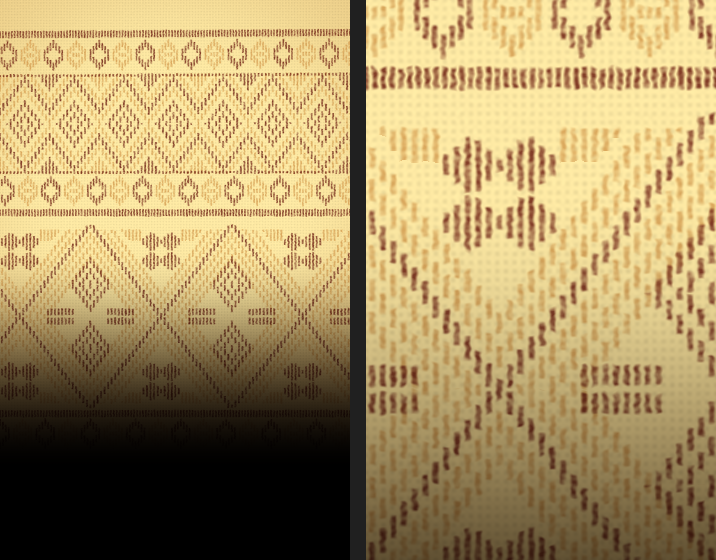
Left: the whole. Right: its middle third, enlarged.
Reproduce this pattern procedurally as a Shadertoy shader.

```glsl
const vec3 CREAM = vec3(1.0, 0.92, 0.645);
const vec3 STRAW = vec3(0.88, 0.74, 0.47);
const vec3 MAROON = vec3(0.47, 0.18, 0.11);
const vec3 OCHRE = vec3(0.82, 0.59, 0.29);
const float THREADS_HIGH = 192.0;
const float SLOPE = 1.3;

vec2 gradientAt(vec2 cell) {
    vec2 h = vec2(dot(cell, vec2(127.1, 311.7)), dot(cell, vec2(269.5, 183.3)));
    return fract(sin(h) * 43758.5) * 2.0 - 1.0;
}

float gradientNoise(vec2 p) {
    vec2 i = floor(p), f = fract(p);
    vec2 u = f * f * (3.0 - 2.0 * f);
    vec2 e = vec2(1.0, 0.0);
    float low = mix(dot(gradientAt(i), f), dot(gradientAt(i + e), f - e), u.x);
    float high = mix(dot(gradientAt(i + e.yx), f - e.yx), dot(gradientAt(i + e.xx), f - e.xx), u.x);
    return mix(low, high, u.y);
}

float band(float d, float halfWidth, float blur) {
    return 1.0 - smoothstep(-0.5 * blur, 0.5 * blur, abs(d) - halfWidth);
}

float nearest(float x, float pitch) {
    return round(x / pitch) * pitch;
}

float tickRow(vec2 p, float rowY, float blur) {
    return band(p.x - nearest(p.x, 1.0), 0.29, blur) * band(p.y - rowY, 1.2, blur);
}

// Ink is returned as (dark, pale) coverage.
vec2 smallDiamonds(vec2 p, vec2 start, float spacing, float blur) {
    float index = round((p.x - start.x) / spacing);
    float x = p.x - start.x - index * spacing;
    float column = nearest(x, 1.0);
    float c = abs(column), y = abs(p.y - start.y);
    float isPale = mod(index, 2.0);
    float ring = band(y - 3.9 + 1.05 * c, 1.3, blur);
    float core = band(y, 0.7, blur) * step(c, 1.2) * isPale;
    float ink = max(ring, core) * step(c, 3.2) * band(x - column, 0.29, blur);
    return ink * vec2(1.0 - isPale, isPale);
}

vec2 zigzagBand(vec2 p, vec2 center, float period, float blur) {
    float x = p.x - center.x - period * round((p.x - center.x) / period);
    float column = nearest(x, period / 14.0);
    float c = abs(column), y = abs(p.y - center.y);
    float s = y + SLOPE * c;
    float dark = max(band(s - 15.5, 1.3, blur), band(s - 7.0, 1.2, blur));
    dark = max(dark, band(s - 3.0, 1.1, blur));
    dark = max(dark, band(y - 16.7, 0.45, blur));
    float pale = max(band(s - 19.0, 1.2, blur), band(s - 11.8, 1.1, blur));
    // Filled triangles alternate in colour along the hem.
    float triangle = smoothstep(-0.5 * blur, 0.5 * blur, s - 22.3);
    float isDark = mod(floor((p.x - center.x) / period), 2.0);
    vec2 ink = max(vec2(dark, pale), triangle * vec2(isDark, 1.0 - isDark));
    return ink * band(x - column, 0.3, blur) * band(y, 17.2, blur);
}

// Two waisted lobes joined at their shoulders
float butterfly(float x, float y, float blur) {
    float lobe = min(0.8 * (7.5 - x), 0.75 + 0.85 * x);
    return band(abs(y) - 3.3, min(lobe, 3.3), blur) * step(x, 7.0);
}

vec2 diamondLattice(vec2 p, vec2 center, float period, float blur) {
    float x = p.x - center.x - period * round((p.x - center.x) / period);
    float column = nearest(x, period / 40.0);
    float c = abs(column), y = abs(p.y - center.y);
    float s = y + SLOPE * (c - 0.5 * period);
    float edge = 0.5 * period - c;
    float inner = abs(y - 11.0) + SLOPE * c;
    float dark = max(band(s, 1.3, blur), band(inner - 8.3, 1.2, blur));
    dark = max(dark, band(inner - 4.4, 1.1, blur));
    dark = max(dark, band(inner, 1.4, blur));
    float barX = abs(c - 10.6);
    dark = max(dark, band(y - 1.6, 1.25 - 0.04 * barX, blur) * step(barX, 4.9));
    dark = max(dark, butterfly(edge, y - 22.3, blur));
    // Pale lines run beside the dark outline.
    float pale = 0.0;
    for (float k = 1.0; k < 4.0; k++) {
        float offset = k < 3.0 ? abs(s) : max(-s, 0.0);
        pale = max(pale, band(offset - 3.8 * k, 1.2, blur));
    }
    float hem = step(11.5, s) * step(26.0, y) * step(7.0, edge);
    pale = max(pale, hem) * band(y, 29.8, blur);
    return vec2(dark, pale) * band(x - column, 0.31, blur) * band(y, 31.5, blur);
}

vec3 cloth(vec2 p) {
    vec2 wave = 0.5 + 0.5 * cos(6.2832 * p);
    float glow = length((p - vec2(60.0, 62.0)) / vec2(85.0, 78.0));
    vec3 base = mix(CREAM, STRAW, 0.6 * smoothstep(0.45, 1.15, glow));
    return base * (1.0 - 0.06 * wave.x * wave.y + 0.03 * gradientNoise(p * 1.7));
}

void mainImage(out vec4 fragColor, in vec2 fragCoord) {
    float threadsPerPixel = THREADS_HIGH / iResolution.y;
    vec2 p = vec2(fragCoord.x, iResolution.y - fragCoord.y) * threadsPerPixel;
    float blur = max(0.5, threadsPerPixel);
    vec2 q = p;
    q.y += 0.006 * (p.x - 60.0) * (1.0 - smoothstep(10.0, 80.0, p.y));
    q += vec2(0.3, 0.5) * vec2(gradientNoise(p * vec2(0.6, 1.4)), gradientNoise(p * 0.8 + 40.0));

    // Woven bands, from the top down
    vec2 ink = vec2(0.0);
    ink.x = max(tickRow(q, 11.5, blur), tickRow(q, 72.9, blur));
    ink.x = max(ink.x, tickRow(q, 141.8, blur));
    ink = max(ink, smallDiamonds(q, vec2(18.3, 18.7), 7.88, blur));
    ink = max(ink, zigzagBand(q, vec2(25.5, 42.4), 17.0, blur));
    ink = max(ink, smallDiamonds(q, vec2(17.4, 65.4), 7.86, blur));
    ink = max(ink, diamondLattice(q, vec2(31.0, 108.5), 48.5, blur));
    ink = max(ink, smallDiamonds(q, vec2(15.5, 148.7), 7.75, blur));

    // Uneven dye and frayed thread
    float wear = 0.74 + 0.7 * gradientNoise(p * vec2(1.3, 1.7)) + 0.35 * gradientNoise(p * 0.35);
    ink *= clamp(wear, 0.2, 1.0);
    vec3 color = mix(cloth(p), OCHRE, 0.78 * ink.y);
    color = mix(color, MAROON, 0.92 * ink.x);

    float light = 1.0 - smoothstep(84.0, 161.0, p.y);
    color *= pow(vec3(light), vec3(1.0, 1.07, 1.15));
    fragColor = vec4(color, 1.0);
}
```
